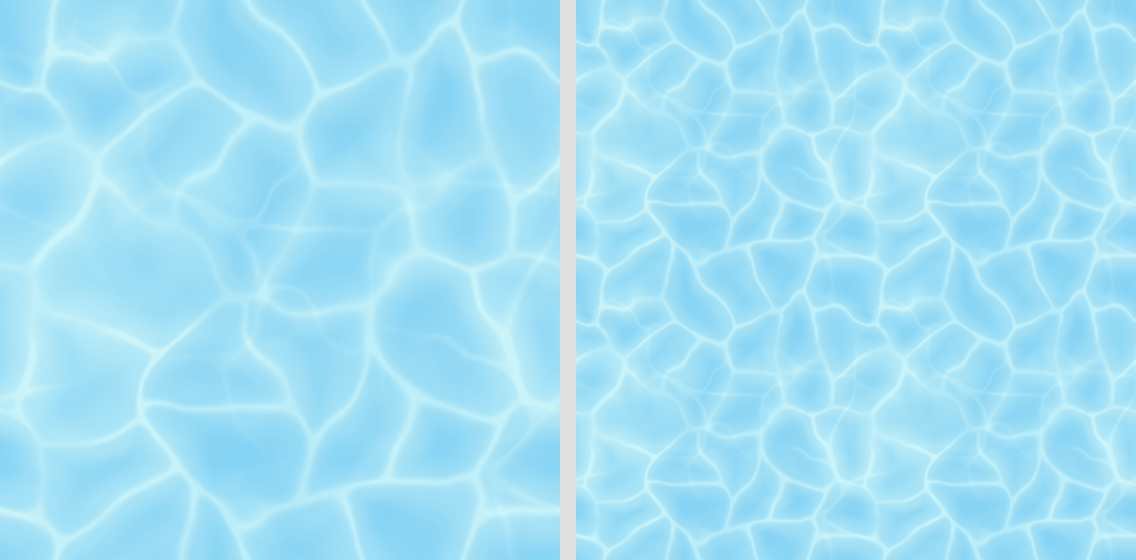
Left: one tile. Right: repeated 2 by 2.
Give the GLSL for this texture, as a Shadertoy shader.

```glsl
// Half-cell offset keeps the wrapped index exact
vec2 hash2(vec2 cell, float period, uint seed) {
    uvec2 q = uvec2(mod(cell + 0.5, period)) + uvec2(seed * 37u, seed * 101u);
    q = q * 1664525u + 1013904223u;
    q.x += q.y * 1664525u;
    q.y += q.x * 1664525u;
    q ^= q >> 16u;
    q.x += q.y * 1664525u;
    q.y += q.x * 1664525u;
    q ^= q >> 16u;
    return vec2(q & 65535u) / 65535.0;
}

// Smooth value noise that wraps over the unit square
vec2 noise2(vec2 uv, float period, uint seed) {
    vec2 p = uv * period;
    vec2 i = floor(p), f = fract(p);
    f = f * f * f * (f * (f * 6.0 - 15.0) + 10.0);
    vec2 low = mix(hash2(i, period, seed), hash2(i + vec2(1, 0), period, seed), f.x);
    vec2 high = mix(hash2(i + vec2(0, 1), period, seed), hash2(i + vec2(1, 1), period, seed), f.x);
    return mix(low, high, f.y);
}

float smoothMin(float a, float b, float k) {
    float h = max(k - abs(a - b), 0.0) / k;
    return min(a, b) - h * h * k * 0.25;
}

vec2 cellPoint(vec2 cell, float period, uint seed) {
    return cell + 0.08 + 0.84 * hash2(cell, period, seed);
}

// Distance to the nearest cell border, in cells, with rounded corners
float borderDistance(vec2 uv, float period, uint seed) {
    vec2 p = uv * period;
    vec2 home = floor(p), nearest = vec2(0);
    float best = 1e3;
    for (int y = -2; y <= 2; y++)
    for (int x = -2; x <= 2; x++) {
        vec2 cell = floor(p) + vec2(x, y);
        vec2 toPoint = cellPoint(cell, period, seed) - p;
        float d = dot(toPoint, toPoint);
        if (d < best) {
            best = d;
            home = cell;
            nearest = toPoint;
        }
    }
    float border = 1.0;
    for (int y = -2; y <= 2; y++)
    for (int x = -2; x <= 2; x++) {
        if (x == 0 && y == 0) continue;
        vec2 cell = home + vec2(x, y);
        vec2 toPoint = cellPoint(cell, period, seed) - p;
        float d = dot(0.5 * (nearest + toPoint), normalize(toPoint - nearest));
        border = smoothMin(border, d, 0.1);
    }
    return max(border, 0.0);
}

float softLine(float d, float width) {
    return exp(-d * d / (width * width));
}

// Gentle terraces give washes of paint with soft contours
float terrace(float value, float steps) {
    float s = value * steps;
    return mix(value, (floor(s) + smoothstep(0.25, 0.75, fract(s))) / steps, 0.7);
}

void mainImage(out vec4 fragColor, in vec2 fragCoord) {
    // The offset lets the tile edges cross the web at calm places
    vec2 uv = fract(fragCoord / iResolution.xy + vec2(0.31, 0.116));

    // Rippled coordinates bend the web of light
    vec2 ripple = 0.09 * (noise2(uv, 5.0, 1u) - 0.5) + 0.035 * (noise2(uv, 12.0, 2u) - 0.5);
    vec2 bent = uv + ripple;
    vec2 vary = noise2(uv, 7.0, 3u);
    vec2 broad = noise2(bent, 4.0, 4u);
    vec2 streak = noise2(bent + 0.6 * ripple.yx, 10.0, 5u);
    vec2 mottle = noise2(bent + 0.03 * streak, 24.0, 8u);

    // Deep cell centres with cloudy, uneven shading
    float main = borderDistance(bent, 5.0, 6u);
    float light = 0.495 - 0.32 * smoothstep(0.03, 0.42, main);
    light += 0.32 * (broad.x - 0.5) + 0.2 * (streak.x - 0.5) + 0.1 * (mottle.x - 0.5);
    light = terrace(light, 16.0);

    // Faint second web, broken into soft strands
    float faint = borderDistance(uv - 1.3 * ripple.yx, 4.0, 7u);
    float strand = smoothstep(0.3, 0.7, broad.y);
    light += strand * (0.22 * softLine(faint, 0.028) + 0.07 * softLine(faint, 0.13));

    // Bright web of varying width and strength
    float width = mix(0.034, 0.066, vary.x);
    float strength = mix(0.4, 1.0, smoothstep(0.2, 0.6, vary.y));
    light += strength * (0.33 * softLine(main, width) + 0.11 * softLine(main, 0.5 * width));

    vec3 deepBlue = vec3(0.52, 0.825, 0.955);
    vec3 paleCyan = vec3(0.80, 0.96, 0.975);
    fragColor = vec4(mix(deepBlue, paleCyan, clamp(light, 0.03, 0.97)), 1.0);
}
```
